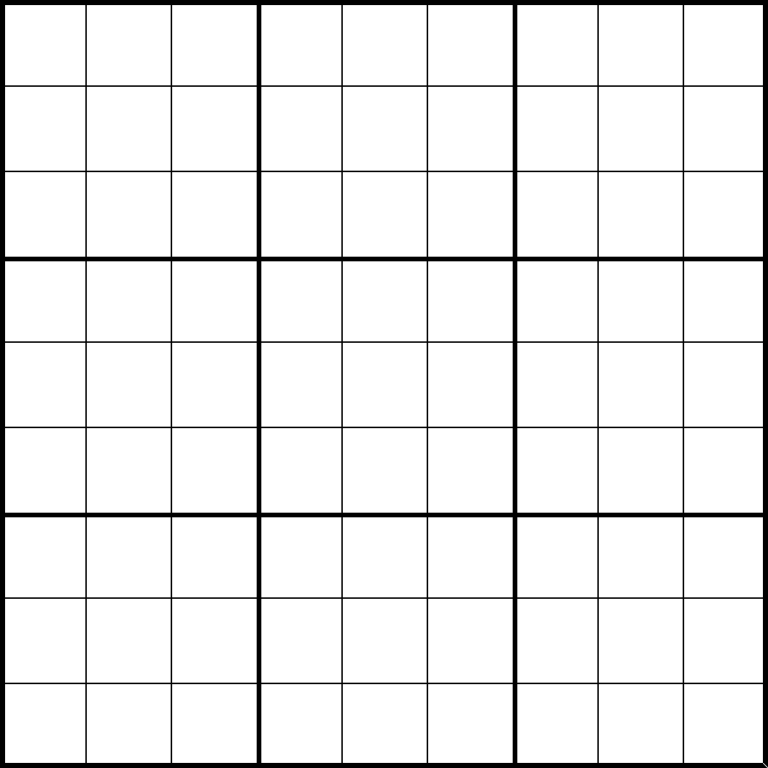
Reproduce this pattern procedurally as a WebGL 2 fragment shader.

```glsl
#version 300 es
precision highp float;

uniform vec2 u_resolution;
out vec4 fragColor;

// Layout, in fractions of the canvas
const float CELLS = 9.0;
const float CELLS_PER_BLOCK = 3.0;
const float UNIT = 1.0 / 512.0;
const float THIN_WIDTH = 1.0 * UNIT;
const float THIN_SHIFT = 0.5 * UNIT;
const float BLOCK_WIDTH = 3.1 * UNIT;
const float BLOCK_SHIFT = 2.0 * UNIT;
const float BORDER_WIDTH = 3.4 * UNIT;

// Small scratch across the lower right corner
const float NICK_LENGTH = 3.4 * UNIT;
const float NICK_WIDTH = 0.6 * UNIT;
const float NICK_STRENGTH = 0.75;

const vec3 PAPER = vec3(1.0);
const vec3 INK = vec3(0.005);

// Share of a pixel-wide span at p that lies between start and end
float spanCoverage(float p, float start, float end, float pixel) {
    float overlap = min(p + 0.5 * pixel, end) - max(p - 0.5 * pixel, start);
    return clamp(overlap / pixel, 0.0, 1.0);
}

// Inner rulings and both borders along one axis
float axisInk(float p, float pixel) {
    float index = floor(p * CELLS + 0.5);
    bool isBlockEdge = mod(index, CELLS_PER_BLOCK) < 0.5;
    float width = isBlockEdge ? BLOCK_WIDTH : THIN_WIDTH;
    float shift = isBlockEdge ? BLOCK_SHIFT : THIN_SHIFT;
    float center = index / CELLS + shift;
    float ruling = spanCoverage(p, center - 0.5 * width, center + 0.5 * width, pixel);
    bool isInner = index > 0.5 && index < CELLS - 0.5;

    float nearBorder = spanCoverage(p, -1.0, BORDER_WIDTH, pixel);
    float farBorder = spanCoverage(p, 1.0 - BORDER_WIDTH, 2.0, pixel);
    return max(isInner ? ruling : 0.0, max(nearBorder, farBorder));
}

// Pale diagonal nick running into the corner
float cornerNick(vec2 fromCorner, float pixel) {
    float across = abs(fromCorner.x - fromCorner.y) * 0.7071;
    float stroke = spanCoverage(across, -0.5 * NICK_WIDTH, 0.5 * NICK_WIDTH, pixel);
    float reach = max(fromCorner.x, fromCorner.y);
    return stroke * spanCoverage(reach, -1.0, NICK_LENGTH, pixel);
}

void main() {
    vec2 uv = gl_FragCoord.xy / u_resolution;
    vec2 pixel = 1.0 / u_resolution;

    // Rows are ruled from the top edge down
    float columns = axisInk(uv.x, pixel.x);
    float rows = axisInk(1.0 - uv.y, pixel.y);
    float ink = 1.0 - (1.0 - columns) * (1.0 - rows);

    float nick = cornerNick(vec2(1.0 - uv.x, uv.y), max(pixel.x, pixel.y));
    ink *= 1.0 - NICK_STRENGTH * nick;

    fragColor = vec4(mix(PAPER, INK, ink), 1.0);
}
```
